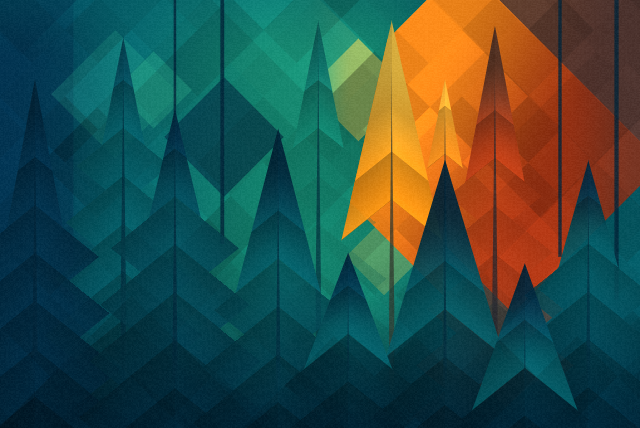
Give the GLSL for this background, as a Shadertoy shader.

```glsl
// Draws a geometric forest of layered spires, teal on the left and glowing orange on the right.

// Palette
const vec3 DEEP = vec3(0.00, 0.12, 0.19);
const vec3 NAVY = vec3(0.01, 0.18, 0.28);
const vec3 TEAL = vec3(0.02, 0.34, 0.38);
const vec3 GREEN = vec3(0.08, 0.52, 0.43);
const vec3 MINT = vec3(0.17, 0.66, 0.52);
const vec3 LIME = vec3(0.66, 0.70, 0.34);
const vec3 ORANGE = vec3(0.94, 0.52, 0.10);
const vec3 RED = vec3(0.66, 0.21, 0.08);
const vec3 BROWN = vec3(0.27, 0.20, 0.19);

// Layout, in canvas heights
const float BRANCH_SLOPE = 0.8;
const float BAND_STEP = 0.112;
const float GRAIN = 0.035;

// Trees: x, tip height, half width per depth, height of the lowest spire chevron
const vec4 BACK[5] = vec4[](
    vec4(0.746, 0.951, 0.20, 0.700), vec4(0.289, 0.912, 0.20, 0.700),
    vec4(1.160, 0.940, 0.19, 0.630), vec4(1.043, 0.815, 0.20, 0.640),
    vec4(0.918, 0.951, 0.23, 0.533));
const vec3 BACK_TIP[5] = vec3[](
    vec3(0.05, 0.42, 0.40), vec3(0.02, 0.27, 0.34), vec3(0.36, 0.22, 0.17),
    vec3(1.00, 0.72, 0.22), vec3(1.00, 0.82, 0.30));
// Foot colour and opacity of the lower branches
const vec4 BACK_FOOT[5] = vec4[](
    vec4(0.07, 0.50, 0.42, 0.25), vec4(0.02, 0.35, 0.39, 0.75),
    vec4(0.72, 0.24, 0.09, 0.50), vec4(0.94, 0.56, 0.12, 0.0),
    vec4(0.96, 0.58, 0.08, 0.0));
const vec4 FRONT[7] = vec4[](
    vec4(0.082, 0.815, 0.19, 0.520), vec4(0.410, 0.745, 0.24, 0.540),
    vec4(0.652, 0.700, 0.26, 0.395), vec4(1.379, 0.625, 0.28, 0.430),
    vec4(1.043, 0.627, 0.30, 0.277), vec4(0.816, 0.410, 0.38, 0.220),
    vec4(1.230, 0.385, 0.36, 0.140));
// Diamonds: centre, radius, tone (negative darkens, positive glows)
const vec4 DIAMONDS[8] = vec4[](
    vec4(0.27, 0.78, 0.15, 0.2), vec4(0.36, 0.79, 0.09, 0.35),
    vec4(0.525, 0.68, 0.14, -0.6), vec4(0.0, 0.69, 0.06, -0.5),
    vec4(0.05, 1.0, 0.13, -0.35), vec4(0.72, 0.85, 0.18, 0.12),
    vec4(0.84, 0.79, 0.12, 0.75), vec4(0.90, 0.40, 0.09, 0.4));
// Poles: x, lower end, half width
const vec3 POLES[4] = vec3[](
    vec3(0.521, 0.43, 0.0045), vec3(1.3125, 0.40, 0.004),
    vec3(1.445, 0.30, 0.005), vec3(0.41, 0.70, 0.003));

float hash(vec2 p) { return fract(sin(dot(p, vec2(127.1, 311.7))) * 43758.5453); }

// Coverage of a shape from its signed distance
float fill(float d) { return clamp(0.5 - d * iResolution.y, 0.0, 1.0); }

// Random tone per diamond of a lattice, with smooth seams
float facets(vec2 p, float cell) {
    vec2 q = vec2(p.x + p.y, p.x - p.y) / cell;
    vec2 c = floor(q), seam = smoothstep(1.0 - 2.0 / (cell * iResolution.y), 1.0, fract(q));
    return mix(mix(hash(c), hash(c + vec2(1, 0)), seam.x),
               mix(hash(c + vec2(0, 1)), hash(c + 1.0), seam.x), seam.y) - 0.5;
}

vec3 backdrop(vec2 p) {
    vec3 cool = mix(NAVY, TEAL, smoothstep(0.0, 0.32, p.x));
    cool = mix(cool, GREEN, smoothstep(0.2, 0.7, p.x));
    cool = mix(cool, TEAL, smoothstep(0.85, 1.15, p.x));
    cool = mix(cool, NAVY, 0.5 * fill(p.x - 0.172));
    cool = mix(cool, TEAL, 0.5 * smoothstep(0.85, 1.05, p.y));
    vec3 glow = mix(MINT, LIME, smoothstep(0.7, 0.83, p.x));
    for (int i = 0; i < 8; i++) {
        vec4 d = DIAMONDS[i];
        vec2 a = abs(p - d.xy);
        cool = mix(cool, d.w < 0.0 ? NAVY * 0.9 : glow, abs(d.w) * fill(a.x + a.y - d.z));
    }
    cool = mix(cool, DEEP, 0.85 * smoothstep(0.42, 0.0, p.y));
    // Warm zone, cut by diagonals
    vec3 warm = mix(ORANGE, RED, smoothstep(0.95, 1.38, p.x + 0.5 * (0.75 - p.y)));
    warm = mix(warm, BROWN, 0.85 * fill(2.17 - p.x - p.y));
    warm = mix(warm, BROWN, 0.5 * smoothstep(1.3, 1.5, p.x));
    float low = p.x < 1.043 ? 1.348 : 1.47;
    float edge = max(max(p.y - p.x, low - p.x - p.y), p.x - p.y - 0.934);
    edge = max(edge, 0.918 - 0.23 * (0.951 - p.y) - p.x);
    vec3 col = mix(cool, warm, fill(edge));
    return col * (1.0 + 0.28 * facets(p + 0.03, 0.26) + 0.2 * facets(p, 0.155));
}

// Spire, chevron branches with slanted ends, and a tapered trunk
vec3 tree(vec3 col, vec2 p, vec4 t, vec3 tip, vec3 foot, float skirt, float reach) {
    float dx = abs(p.x - t.x), depth = t.y - p.y, len = t.y - t.w;
    float fall = depth - BRANCH_SLOPE * dx - len;
    float band = max(floor(fall / BAND_STEP), -2.0);
    float f = clamp(fall / BAND_STEP - band, 0.0, 1.0);
    f = min(f, (1.0 - f) * BAND_STEP * iResolution.y);
    float shade = 0.80 + 0.28 * f + 0.04 * sign(p.x - t.x);
    vec3 spire = mix(tip, foot, smoothstep(0.2, 1.0, depth / len)) * shade;
    vec3 branch = mix(DEEP, foot, smoothstep(-0.1, 0.45, p.y)) * shade;
    float ends = depth + BRANCH_SLOPE * dx - len - band * BAND_STEP
               - 2.0 * BRANCH_SLOPE * (reach + 0.025 * band);
    col = mix(col, branch, skirt * fill(max(-fall, ends)));
    col = mix(col, spire, 0.94 * fill(max(dx - t.z * depth, fall)));
    float trunk = dx - min(0.006, 0.012 * (depth - 0.4 * len));
    return mix(col, mix(NAVY, foot, 0.25) * 0.8, 0.75 * fill(trunk) * smoothstep(0.15, 0.3, p.y + 0.1));
}

void mainImage(out vec4 fragColor, in vec2 fragCoord) {
    vec2 p = fragCoord / iResolution.xy * vec2(1.5, 1.0);
    vec3 col = backdrop(p);
    for (int i = 0; i < 4; i++) {
        vec3 pole = POLES[i];
        col = mix(col, NAVY * 0.8, 0.8 * fill(max(abs(p.x - pole.x) - pole.z, pole.y - p.y)));
    }
    for (int i = 0; i < 5; i++)
        col = tree(col, p, BACK[i], BACK_TIP[i], BACK_FOOT[i].rgb, BACK_FOOT[i].a, 0.11);
    for (int i = 0; i < 7; i++) {
        vec3 foot = mix(NAVY, TEAL, smoothstep(0.0, 0.68, FRONT[i].x));
        col = tree(col, p, FRONT[i], NAVY * 0.95, foot, 0.82, 0.15);
    }
    // Faint facets below, then paper grain
    col *= 1.0 + 0.22 * facets(p + 0.07, 0.19) * smoothstep(0.5, 0.2, p.y);
    col += GRAIN * (hash(floor(p * 340.0)) - 0.5);
    fragColor = vec4(clamp(col, 0.0, 1.0), 1.0);
}
```
